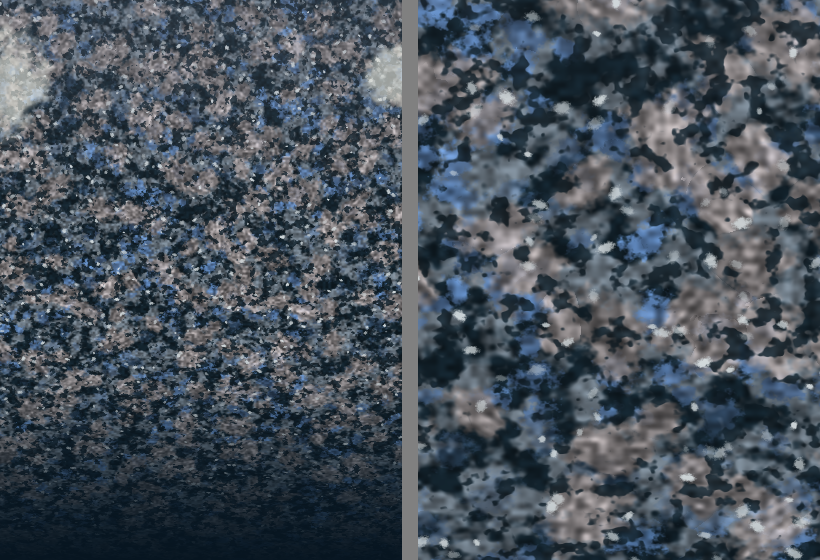
Left, the full canvas; right, a detail of the centre.
A WebGL 2 fragment shader for this texture:

```glsl
#version 300 es
precision highp float;
// Polished blue-brown granite slab receding into shade, with two pale glares near the top.

uniform vec2 u_resolution;
out vec4 fragColor;

const vec3 SHADE = vec3(0.025, 0.080, 0.125);
const vec3 BLACK_MICA = vec3(0.065, 0.120, 0.155);
const vec3 GREY_SPAR = vec3(0.390, 0.435, 0.475);
const vec3 BLUE_SPAR = vec3(0.320, 0.450, 0.630);
const vec3 BROWN_SPAR = vec3(0.550, 0.515, 0.510);
const vec3 PALE_QUARTZ = vec3(0.840, 0.870, 0.880);
const vec3 HAZE = vec3(0.430, 0.460, 0.530);
const vec3 GLARE = vec3(0.900, 0.900, 0.860);

float hash(vec2 p) {
    vec3 h = fract(vec3(p.xyx) * 0.1031);
    h += dot(h, h.yzx + 33.33);
    return fract((h.x + h.y) * h.z);
}

float noise(vec2 p) {
    vec2 cell = floor(p), f = fract(p);
    f = f * f * (3.0 - 2.0 * f);
    float low = mix(hash(cell), hash(cell + vec2(1, 0)), f.x);
    float high = mix(hash(cell + vec2(0, 1)), hash(cell + vec2(1, 1)), f.x);
    return mix(low, high, f.y);
}

float fbm(vec2 p) {
    float sum = 0.0, weight = 0.5;
    for (int i = 0; i < 3; i++) {
        sum += weight * noise(p);
        p = mat2(1.64, 1.31, -1.31, 1.64) * p + 17.3;
        weight *= 0.6;
    }
    return sum / 0.98;
}

vec2 rotate(vec2 p, float angle) {
    float c = cos(angle), s = sin(angle);
    return vec2(c * p.x - s * p.y, s * p.x + c * p.y);
}

// Scattered ragged ellipses: x = coverage, y = angle, z = random tone.
vec3 scatter(vec2 p, float spacing, vec2 radii, float density, float ragged, float soft, float seed) {
    vec2 home = floor(p / spacing);
    float wobble = ragged * (fbm(p * 2.6 / radii.y + seed) - 0.5);
    vec3 best = vec3(0.0);
    for (int j = -1; j <= 1; j++) {
        for (int i = -1; i <= 1; i++) {
            vec2 cell = home + vec2(i, j);
            vec2 key = cell + seed;
            vec2 jitter = vec2(hash(key + 11.7), hash(key + 47.1));
            float angle = 3.14159 * hash(key + 83.5);
            float radius = mix(radii.x, radii.y, hash(key + 129.3));
            vec2 d = rotate(p - (cell + jitter) * spacing, angle);
            float edge = length(d * vec2(0.85, 1.25)) / radius - 1.0 + wobble;
            float cover = 1.0 - smoothstep(-soft, soft, edge);
            cover *= step(hash(key + 201.9), density);
            if (cover > best.x) best = vec3(cover, angle, hash(key + 251.3));
        }
    }
    return best;
}

// Mineral colours in the plane of the slab.
vec3 granite(vec2 p) {
    float grain = noise(p * 150.0 + 5.0);
    float mottle = fbm(p * 42.0);
    vec3 col = mix(BLACK_MICA, GREY_SPAR, smoothstep(0.36, 0.62, mottle));

    // Blue feldspar, gathered in loose drifts
    vec3 blue = scatter(p, 0.036, vec2(0.009, 0.020), 0.55, 1.8, 0.35, 31.0);
    float drift = smoothstep(0.30, 0.60, noise(p * 7.0 + 40.0));
    col = mix(col, BLUE_SPAR * (0.65 + 0.55 * blue.z), blue.x * (0.30 + 0.55 * drift));

    // Large brown crystals with fibrous cleavage
    vec3 brown = scatter(p, 0.078, vec2(0.022, 0.042), 0.72, 1.5, 0.30, 7.0);
    float fibre = noise(rotate(p, brown.y) * vec2(55.0, 165.0));
    vec3 crystal = BROWN_SPAR * (0.52 + 0.25 * brown.z + 0.65 * fibre);
    col = mix(col, crystal, brown.x * 0.82);

    // Black flecks biting into everything, then fine grain
    float fleck = smoothstep(0.55, 0.67, fbm(p * 62.0 + 90.0));
    col = mix(col, BLACK_MICA, 0.85 * fleck);
    col *= 0.66 + 0.68 * grain;

    // Small bright quartz chips
    vec3 chip = scatter(p, 0.026, vec2(0.0025, 0.0060), 0.34, 1.0, 0.45, 63.0);
    return mix(col, PALE_QUARTZ, chip.x * (0.35 + 0.60 * chip.z));
}

// Pale reflection with a broken edge.
float glare(vec2 p, vec2 centre, vec2 size) {
    float edge = length((p - centre) / size) + 0.9 * (fbm(p * 26.0) - 0.5);
    return 1.0 - smoothstep(0.55, 1.10, edge);
}

void main() {
    vec2 p = gl_FragCoord.xy / u_resolution.x;

    // Foreshortening flattens the grains toward the bottom
    vec2 slab = vec2(p.x, p.y - 0.5 * exp(-3.0 * p.y)) + 3.0;
    vec3 col = granite(slab);

    // Haze above, shade below
    col = mix(col, HAZE, 0.22 * smoothstep(0.75, 1.39, p.y));
    col = mix(SHADE, col, smoothstep(-0.06, 0.58, p.y));

    float shine = max(glare(p, vec2(0.01, 1.19), vec2(0.11, 0.13)),
                      glare(p, vec2(0.99, 1.20), vec2(0.09, 0.08)));
    col = mix(col, col * 0.35 + GLARE * 0.68, 0.92 * shine);

    fragColor = vec4(clamp(col, 0.0, 1.0), 1.0);
}
```
